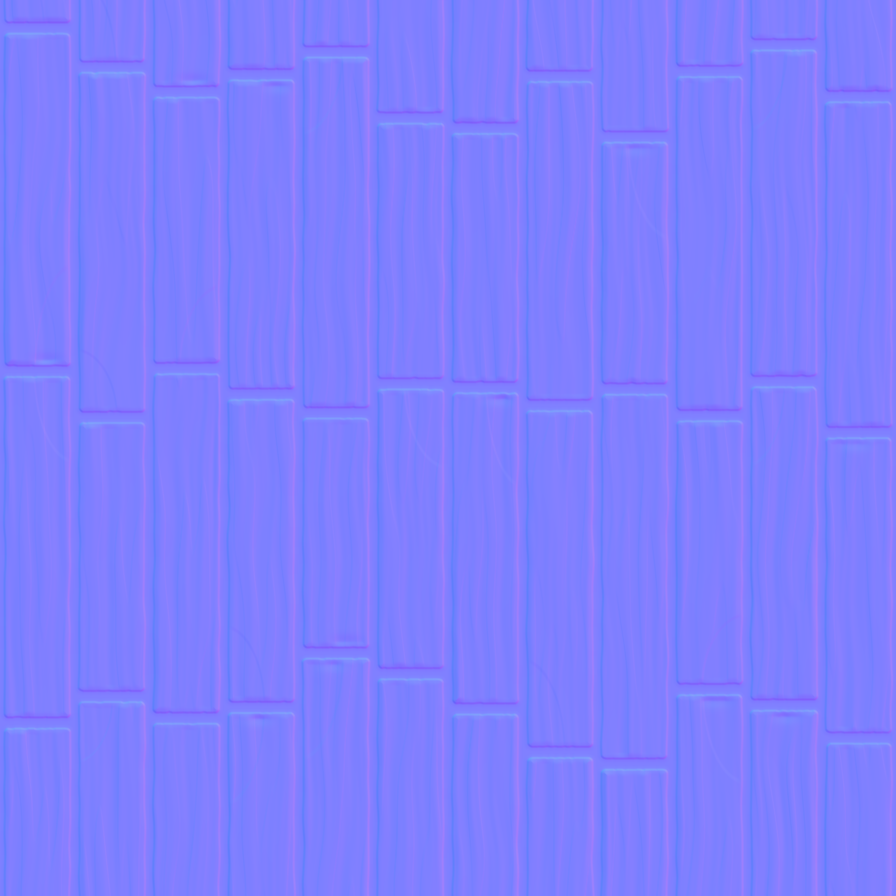
Write a WebGL 1 fragment shader that draws this texture map.

```glsl
precision highp float;

uniform vec2 u_resolution;

vec2 hash2(vec2 p) {
  return fract(sin(vec2(dot(p, vec2(127.1, 311.7)), dot(p, vec2(269.5, 183.3)))) * 43758.5);
}

float cornerSlope(vec2 cell, vec2 offset) {
  return dot(hash2(cell) * 2.0 - 1.0, offset);
}

float gradientNoise(vec2 p) {
  vec2 i = floor(p);
  vec2 f = p - i;
  vec2 u = f * f * f * (f * (f * 6.0 - 15.0) + 10.0);
  vec2 x = vec2(1.0, 0.0);
  float low = mix(cornerSlope(i, f), cornerSlope(i + x, f - x), u.x);
  float high = mix(cornerSlope(i + x.yx, f - x.yx), cornerSlope(i + 1.0, f - 1.0), u.x);
  return mix(low, high, u.y);
}

// Position of the butt joint above plank k, in mean plank lengths
float joint(float column, float k) {
  return k + 0.28 * (hash2(vec2(column + 3.0, k + 11.0)).x - 0.5);
}

float grainHeight(vec2 q, vec2 seed) {
  vec2 p = q + seed * 9.0;
  p.x += 0.012 * gradientNoise(p * vec2(9.0, 8.0));
  float broad = gradientNoise(p * vec2(60.0, 4.0));
  float fine = gradientNoise(p * vec2(135.0, 6.0) + 31.0);
  float ridge = smoothstep(0.0, 0.06, broad);
  return 0.0009 * broad + 0.0002 * fine + 0.00009 * ridge;
}

float surfaceHeight(vec2 p) {
  // Find the plank: twelve columns, each with staggered joints
  float column = floor(p.x * 12.0);
  float along = (1.0 - p.y) * 2.87 - 0.15 - 0.21 * hash2(vec2(column, 7.0)).x;
  float k = floor(along + 0.5);
  k -= step(along, joint(column, k));
  float top = joint(column, k);
  float bottom = joint(column, k + 1.0);
  vec2 seed = hash2(vec2(column + 17.0, k + 5.0));
  vec2 pick = hash2(seed * 40.0 + 2.0);

  vec2 halfCell = vec2(1.0 / 24.0, (bottom - top) * 0.5 / 2.87);
  vec2 q = vec2(p.x - (column + 0.5) / 12.0, ((top + bottom) * 0.5 - along) / 2.87);

  // Rounded outline with worn sides and notched ends
  vec2 side = sign(q);
  vec2 edge = abs(q) - halfCell + vec2(0.0096, 0.0105);
  edge.x += 0.0026 * gradientNoise(vec2(q.y * 24.0, seed.x * 50.0 + side.x * 7.3));
  edge.y += 0.0018 * max(gradientNoise(vec2(q.x * 130.0, seed.y * 50.0 + side.y * 5.7)), 0.0);
  float d = length(max(edge, 0.0)) + min(max(edge.x, edge.y), 0.0) - 0.005;

  float height = 0.0004 * smoothstep(0.0045, -0.006, d);
  height += 0.0004 * smoothstep(0.0008, -0.0022, d);

  // Wood grain
  float inside = smoothstep(0.0, -0.008, d);
  height += inside * grainHeight(q, seed);

  // Curved split across one corner
  vec2 corner = halfCell * (step(0.5, pick) * 2.0 - 1.0);
  float arc = length((q - corner) / vec2(0.03 + 0.02 * seed.x, 0.07 + 0.05 * seed.y));
  height += inside * step(0.5, seed.x) * 0.00014 * smoothstep(0.97, 1.03, arc);

  // Chipped end
  vec2 chip = vec2((pick.x - 0.5) * 0.04, (halfCell.y - 0.012) * sign(pick.y - 0.5));
  vec2 r = (q - chip) / vec2(0.016, 0.007);
  height -= inside * step(0.65, seed.y) * 0.0006 * exp(-dot(r, r));
  return height;
}

void main() {
  vec2 p = gl_FragCoord.xy / u_resolution;
  vec2 e = vec2(0.0009, 0.0);

  // Slope of the surface, encoded as a tangent-space normal
  vec2 slope = vec2(surfaceHeight(p + e) - surfaceHeight(p - e),
                    surfaceHeight(p + e.yx) - surfaceHeight(p - e.yx)) / (2.0 * e.x);
  vec3 normal = normalize(vec3(-slope, 1.0));
  gl_FragColor = vec4(normal * 0.5 + 0.5, 1.0);
}
```
